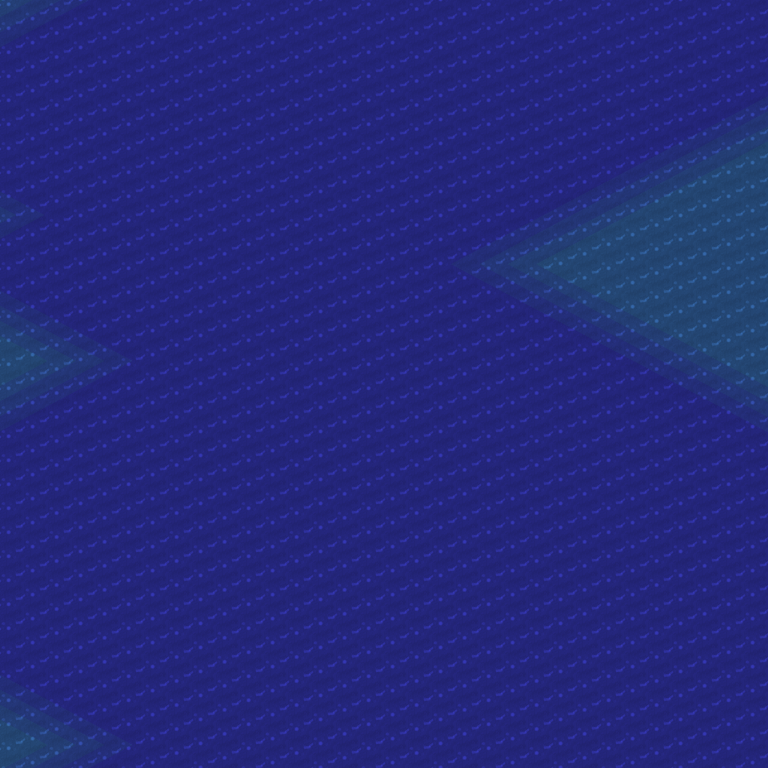
Reproduce this background procedurally as a three.js fragment shader.

```glsl
// Deep blue woven ground with teal wedges entering from the left and right sides.
// Each wedge is a stack of nested steps; a sheared lattice of flecks, broken
// dashes, scattered specks and fine grain is then multiplied over the colour.

#define TILES 32.0        // weave cells across the canvas
#define SHEAR 0.4         // rise of the weave rows
#define WEDGE_SLOPE 0.53  // half height of a wedge per unit of depth
#define STEP_DEPTH 0.037  // distance between nested wedge tips
#define STEPS 4
#define EDGE 0.001        // softness of wedge edges
#define SPECKS 9          // scattered faint specks per cell
#define FLECK_GAIN 0.46   // brightness added by a full fleck
#define FURROW_GAIN 0.045 // darkening of the streak between rows
#define GRAIN_GAIN 0.07
#define BASE_BLUE vec3(0.139, 0.146, 0.478)
#define WEDGE_TEAL vec3(0.139, 0.272, 0.448)

varying vec2 vUv;

float hash(vec2 p) {
  return fract(sin(dot(p, vec2(127.1, 311.7))) * 43758.5453);
}

// Stepped coverage of a wedge; side is 1.0 when it opens to the right.
float wedge(vec2 p, vec2 tip, float side) {
  float depth = side * (p.x - tip.x) - abs(p.y - tip.y) / WEDGE_SLOPE;
  float level = 0.0;
  for (int i = 0; i < STEPS; i++) {
    level += smoothstep(-EDGE, EDGE, depth - float(i) * STEP_DEPTH);
  }
  return level / float(STEPS);
}

// Wrapped offset from a mark in the cell, with the shear undone.
vec2 markOffset(vec2 cell, vec2 center) {
  vec2 d = fract(cell - center + 0.5) - 0.5;
  d.y += SHEAR * d.x;
  return d;
}

// Soft mark: a dot, or a dash when halfLength is above zero.
float mark(vec2 cell, vec2 center, float halfLength, float rise, float radius) {
  vec2 d = markOffset(cell, center);
  float along = clamp(d.x, -halfLength, halfLength);
  d -= vec2(along, along * rise);
  return 1.0 - smoothstep(radius * 0.4, radius * 1.6, length(d));
}

// Brightness of the weave around 1.0.
float weave(vec2 p) {
  vec2 q = p * TILES;
  q.y -= SHEAR * q.x;
  vec2 cell = fract(q);

  // Bright fleck, then a dash with a hooked end and a loose dot
  float flecks = mark(cell, vec2(0.36, 0.68), 0.0, 0.0, 0.075);
  flecks += 0.65 * mark(cell, vec2(0.80, 0.74), 0.09, 0.1, 0.05);
  flecks += 0.55 * mark(cell, vec2(0.96, 0.77), 0.04, 0.9, 0.05);
  flecks += 0.50 * mark(cell, vec2(0.14, 0.96), 0.0, 0.0, 0.06);

  // Faint specks scattered through the cell, light and dark
  for (int i = 0; i < SPECKS; i++) {
    float id = float(i);
    vec2 center = vec2(hash(vec2(id, 1.7)), 0.35 + 0.75 * hash(vec2(id, 5.3)));
    float tone = mix(-0.12, 0.34, hash(vec2(id, 9.1)));
    flecks += tone * mark(cell, center, 0.0, 0.0, 0.06);
  }

  // Dark streak between rows and grain that repeats in every cell
  float furrow = mark(cell, vec2(0.5, 0.2), 0.32, 0.35, 0.11);
  float grain = hash(floor(cell * 16.0)) - 0.5;
  return 1.0 + FLECK_GAIN * flecks - FURROW_GAIN * furrow + GRAIN_GAIN * grain;
}

void main() {
  vec2 p = vUv;

  // Large wedge on the right
  float level = wedge(p, vec2(0.587, 0.656), 1.0);

  // Left wedges, repeated every half canvas, and one faint small tip
  vec2 folded = vec2(p.x, mod(p.y - 0.03 + 0.25, 0.5) - 0.25);
  level = max(level, wedge(folded, vec2(0.173, 0.0), -1.0));
  level = max(level, wedge(p, vec2(0.058, 0.72), -1.0));

  vec3 color = mix(BASE_BLUE, WEDGE_TEAL, level);
  gl_FragColor = vec4(color * weave(p), 1.0);
}
```
